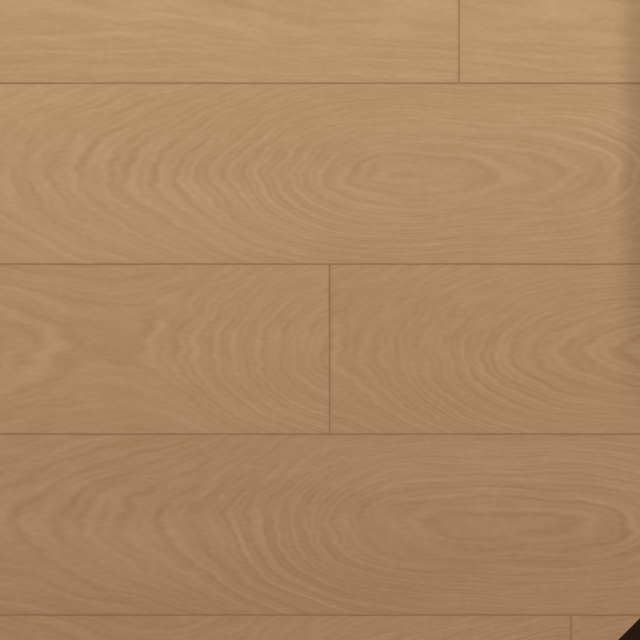
This texture is drawn by a Shadertoy shader. Its source:

```glsl
// Draws a pale oak plank floor with cathedral grain, fine pores and faint seams.

const vec3 OAK_LOW = vec3(0.622, 0.482, 0.356);
const vec3 OAK_HIGH = vec3(0.728, 0.588, 0.430);
const vec3 GRAIN_TINT = vec3(0.95, 1.0, 1.0);
const vec3 SEAM_COLOR = vec3(0.46, 0.33, 0.23);
const vec3 CORNER_COLOR = vec3(0.15, 0.10, 0.07);
const float PLANK_HEIGHT = 0.277;
const float FIRST_SEAM = 0.039;
const float TAU = 6.28318;

// End joint of each row, from the row below the first seam; 2.0 lies off canvas
const float JOINTS[5] = float[5](0.892, 2.0, 0.515, 2.0, 0.717);

vec2 hash2(vec2 p) {
    vec3 q = fract(p.xyx * vec3(0.1031, 0.1030, 0.0973));
    q += dot(q, q.yzx + 33.33);
    return fract((q.xx + q.yz) * q.zy);
}

// Cellular noise: distance to the nearest scattered point
float cellular(vec2 p) {
    vec2 cell = floor(p);
    float nearest = 2.0;
    for (int j = -1; j <= 1; j++)
        for (int i = -1; i <= 1; i++) {
            vec2 c = cell + vec2(i, j);
            nearest = min(nearest, length(c + hash2(c) - p));
        }
    return nearest;
}

// Layered sines, roughly -1 to 1
float waves(vec2 p, float seed) {
    float sum = 0.0, amp = 0.5;
    for (int i = 0; i < 4; i++) {
        sum += amp * sin(p.x + seed + 1.7 * sin(p.y + seed * 1.3));
        p = mat2(1.5, 1.1, -1.1, 1.5) * p + 2.3;
        amp *= 0.55;
    }
    return sum;
}

// Height of a seam, with slightly uneven plank widths
float seamHeight(float row) {
    return FIRST_SEAM + PLANK_HEIGHT * row + 0.0065 * sin(TAU * row / 3.0);
}

float findRow(float y) {
    float row = floor((y - FIRST_SEAM) / PLANK_HEIGHT);
    row -= 1.0 - step(seamHeight(row), y);
    return row + step(seamHeight(row + 1.0), y);
}

// Distance from the pith of a tapering log cut lengthwise; v spans -0.5 to 0.5
float ringRadius(float x, float v, float start, float bend, float seed) {
    float u = x - start + 0.012 * waves(vec2(x * 6.0, v * 6.0), seed);
    v += 0.035 * waves(vec2(x * 6.0, v * 2.0), seed + 4.0);
    float depth = 0.50 + bend * (0.32 * cos(4.0 * u) + 0.025 * sin(14.0 * u + seed));
    float ragged = 0.007 * waves(vec2(x * 22.0, v * 24.0), seed + 9.0);
    return length(vec2(v, depth)) + ragged;
}

// Signed brightness of the whole wood figure
float woodFigure(vec2 uv, float v, float row, float side) {
    float odd = mod(row, 2.0);
    float seed = 2.7 * row + 5.1 * side + 3.0;
    float start = 0.01 - 0.045 * row + 0.22 * side + 0.14 * odd;
    float bend = mix(1.0, 0.08, step(2.5, abs(row - 0.5) + 0.5));
    float r = ringRadius(uv.x, v, start, bend, seed);

    // Growth rings, clearest along the middle of the plank
    float phase = TAU * 23.0 * r;
    float broad = sin(phase + 0.8 * sin(phase * 0.37));
    float fine = sin(phase * 2.3 + seed);
    float strength = 0.55 + 0.35 * waves(vec2(uv.x * 9.0, v * 5.0), seed + 2.0);
    strength *= mix(0.6, 1.3, exp(-9.0 * v * v));
    float figure = strength * (0.013 * broad + 0.010 * fine);

    // Soft patches, then fibres and pores that follow the rings
    figure += 0.010 * waves(vec2(uv.x * 4.0, v * 7.0), seed + 6.0);
    float along = uv.x + 0.45 * v;
    figure += 0.030 * (cellular(vec2(along * 13.0, r * 62.0) + seed) - 0.45);
    figure += 0.022 * (cellular(uv * vec2(75.0, 200.0) + seed) - 0.45);
    return figure;
}

// Coverage of a soft line of given half width
float lineMask(float dist, float halfWidth, float pixel) {
    return 1.0 - smoothstep(halfWidth - pixel * 0.5, halfWidth + pixel, dist);
}

void mainImage(out vec4 fragColor, in vec2 fragCoord) {
    vec2 uv = fragCoord / iResolution.xy;
    float pixel = 1.0 / min(iResolution.x, iResolution.y);

    // Plank lookup
    float row = findRow(uv.y);
    float low = seamHeight(row), high = seamHeight(row + 1.0);
    float v = (uv.y - low) / (high - low) - 0.5;
    float joint = JOINTS[int(clamp(row + 1.0, 0.0, 4.0))];
    float side = step(joint, uv.x);

    // Wood under a soft vertical light
    vec3 color = mix(OAK_LOW, OAK_HIGH, uv.y);
    color += 0.012 * (hash2(vec2(row, side) + 7.0).x - 0.5);
    color += woodFigure(uv, v, row, side) * GRAIN_TINT;

    // Seams of uneven depth with a faint soft edge
    float seamDist = min(min(uv.y - low, high - uv.y), abs(uv.x - joint));
    float seamDepth = 0.42 + 0.10 * waves(uv * 17.0, row);
    color *= 1.0 - 0.04 * exp(-seamDist / 0.003);
    color = mix(color, SEAM_COLOR, seamDepth * lineMask(seamDist, 0.0009, pixel));

    // Shade along the right border and the dark lower corner
    color *= 1.0 - 0.12 * smoothstep(0.955, 1.0, uv.x) * smoothstep(0.25, 0.65, uv.y);
    float corner = (uv.x - uv.y - 0.966) * 0.7071;
    color = mix(color, CORNER_COLOR, smoothstep(-pixel, pixel, corner));

    fragColor = vec4(color, 1.0);
}
```
